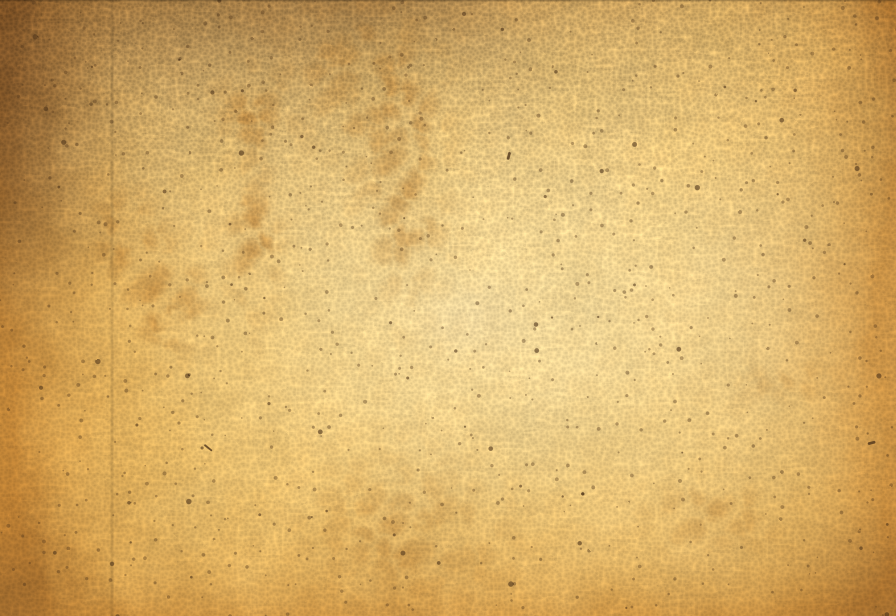
Reproduce this texture procedurally as a Shadertoy shader.

```glsl
// Aged parchment: golden sheet with scorched edges, rust stains, fibres and flecks.

vec2 hash2(vec2 p) {
    vec3 q = fract(p.xyx * vec3(0.1031, 0.1030, 0.0973));
    q += dot(q, q.yzx + 33.33);
    return fract((q.xx + q.yz) * q.zy);
}

// Cellular noise: x = distance to nearest seed, y = random value of that seed.
vec2 cellular(vec2 p) {
    vec2 base = floor(p);
    vec2 nearest = vec2(9.0, 0.0);
    for (int j = -1; j <= 1; j++) {
        for (int i = -1; i <= 1; i++) {
            vec2 id = base + vec2(i, j);
            float d = length(id + hash2(id) - p);
            if (d < nearest.x) nearest = vec2(d, hash2(id + 71.0).x);
        }
    }
    return nearest;
}

// Layered, rotated sines, roughly -1 to 1.
float mottle(vec2 p) {
    float sum = 0.0, amp = 0.5;
    for (int i = 0; i < 6; i++) {
        p = mat2(0.8, 0.6, -0.6, 0.8) * p * 1.75 + 3.1;
        sum += amp * sin(p.x + 1.4 * sin(p.y + sum)) * cos(p.y * 0.8);
        amp *= 0.72;
    }
    return sum;
}

// Soft elliptical area of influence.
float blob(vec2 uv, vec2 center, vec2 radius) {
    vec2 d = (uv - center) / radius;
    return exp(-dot(d, d));
}

float falloff(float distance, float width) {
    return exp(-max(distance, 0.0) / width);
}

// Scattered dots; density is the share of cells holding one.
float specks(vec2 p, float frequency, float density, float radius, float pixel) {
    vec2 cell = cellular(p * frequency);
    float size = radius * (0.5 + cell.y / density);
    float soft = pixel * frequency;
    return step(cell.y, density) * (1.0 - smoothstep(size - soft, size + soft, cell.x));
}

// Short straight fibre lying on the paper.
float fleck(vec2 p, vec2 center, vec2 halfSpan, float width, float pixel) {
    vec2 d = p - center;
    float along = clamp(dot(d, halfSpan) / dot(halfSpan, halfSpan), -1.0, 1.0);
    float gap = length(d - along * halfSpan);
    return 1.0 - smoothstep(width - pixel, width + pixel, gap);
}

// Broad colour: gold below, cream in the middle, dull tan above.
vec3 paperTone(vec2 uv, float cloud) {
    const vec3 gold = vec3(0.92, 0.75, 0.41);
    const vec3 cream = vec3(0.96, 0.86, 0.61);
    const vec3 tan1 = vec3(0.82, 0.70, 0.46);
    float glow = blob(uv, vec2(0.60, 0.52), vec2(0.42, 0.42)) + 0.16 * cloud;
    vec3 tone = mix(gold, cream, clamp(glow, 0.0, 1.0));
    float dull = smoothstep(0.50, 1.02, uv.y + 0.10 * cloud - 0.22 * (uv.x - 0.4));
    return mix(tone, tan1, 0.85 * dull);
}

vec3 scorchEdges(vec3 tone, vec2 uv, float cloud) {
    const vec3 amber = vec3(0.76, 0.51, 0.20);
    const vec3 umber = vec3(0.38, 0.24, 0.12);
    vec2 q = uv + 0.025 * cloud;
    float heat = 0.85 * falloff(q.x, 0.085) + 0.72 * falloff(1.0 - q.x, 0.085)
               + 0.62 * falloff(q.y, 0.09) + 0.30 * falloff(1.0 - q.y, 0.07);
    tone = mix(tone, amber, clamp(heat, 0.0, 0.95));
    float soot = 0.60 * blob(q, vec2(0.0, 0.83), vec2(0.09, 0.30))
               + 0.30 * blob(q, vec2(0.12, 1.0), vec2(0.25, 0.13))
               + 0.32 * blob(q, vec2(0.42, 1.02), vec2(0.17, 0.13))
               + 0.30 * blob(q, vec2(1.0, 0.0), vec2(0.10, 0.16))
               + 0.30 * blob(q, vec2(0.0), vec2(0.08, 0.14))
               + 0.22 * blob(q, vec2(1.0, 0.95), vec2(0.06, 0.30));
    return mix(tone, umber, clamp(soot, 0.0, 0.8));
}

// Areas where rust spots gather.
float stainArea(vec2 uv) {
    return blob(uv, vec2(0.41, 0.87), vec2(0.06, 0.10)) + blob(uv, vec2(0.45, 0.67), vec2(0.04, 0.13))
         + blob(uv, vec2(0.28, 0.81), vec2(0.03, 0.06)) + blob(uv, vec2(0.285, 0.60), vec2(0.025, 0.10))
         + blob(uv, vec2(0.135, 0.62), vec2(0.035, 0.06)) + blob(uv, vec2(0.19, 0.51), vec2(0.04, 0.08))
         + 0.8 * blob(uv, vec2(0.45, 0.13), vec2(0.09, 0.10)) + 0.6 * blob(uv, vec2(0.80, 0.16), vec2(0.06, 0.05))
         + 0.5 * blob(uv, vec2(0.86, 0.38), vec2(0.05, 0.03)) + 0.10;
}

void mainImage(out vec4 fragColor, in vec2 fragCoord) {
    vec2 uv = fragCoord / iResolution.xy;
    vec2 p = fragCoord / iResolution.y;
    float pixel = 0.7 / iResolution.y;
    float cloud = mottle(p * 2.2);
    float blotch = mottle(p * 9.0 + 5.0);

    vec3 color = scorchEdges(paperTone(uv, cloud), uv, cloud + 0.5 * blotch);
    color *= 1.0 + 0.035 * blotch;
    color = mix(color, vec3(0.95, 0.87, 0.68), 0.35 * blob(uv, vec2(0.52, 0.48), vec2(0.06, 0.06)));

    // Rust stains with ragged rims
    float spot = 1.0 - smoothstep(0.15, 0.65, cellular(p * 24.0 + 0.5 * blotch).x);
    float rust = stainArea(uv) * (0.25 + 0.75 * spot) * (0.75 + 0.4 * blotch);
    color = mix(color, vec3(0.66, 0.43, 0.16), clamp(0.62 * rust, 0.0, 0.7));

    // Pitted grain and woven fibres
    float grain = cellular(p * 150.0).x - 0.45;
    float weft = cellular(p * vec2(28.0, 190.0)).y - 0.5;
    float warp = cellular(p * vec2(190.0, 28.0) + 40.0).y - 0.5;
    float rough = 1.0 + 0.8 * smoothstep(0.45, 1.0, uv.y) * (1.0 - 0.5 * uv.x);
    color *= 1.0 + rough * (0.15 * grain + 0.045 * weft + 0.035 * warp);

    // Vertical crease
    float crease = 1.0 - smoothstep(0.0, 0.003, abs(uv.x - 0.125));
    color *= 1.0 - 0.16 * crease * (0.7 + 0.5 * weft);

    // Dust and dark flecks
    float dust = 0.40 * specks(p, 65.0, 0.14, 0.14, pixel) + 0.60 * specks(p + 7.0, 24.0, 0.10, 0.07, pixel);
    float marks = fleck(p, vec2(0.826, 0.747), vec2(0.001, 0.004), 0.0022, pixel)
                + fleck(p, vec2(0.338, 0.273), vec2(0.005, -0.004), 0.0015, pixel)
                + fleck(p, vec2(1.415, 0.281), vec2(0.004, 0.001), 0.0022, pixel);
    color = mix(color, vec3(0.30, 0.20, 0.10), clamp(dust + 0.8 * marks, 0.0, 0.85));

    // Thin shaded upper rim
    color *= 1.0 - 0.25 * smoothstep(0.996, 1.0, uv.y);
    fragColor = vec4(clamp(color, 0.0, 1.0), 1.0);
}
```
